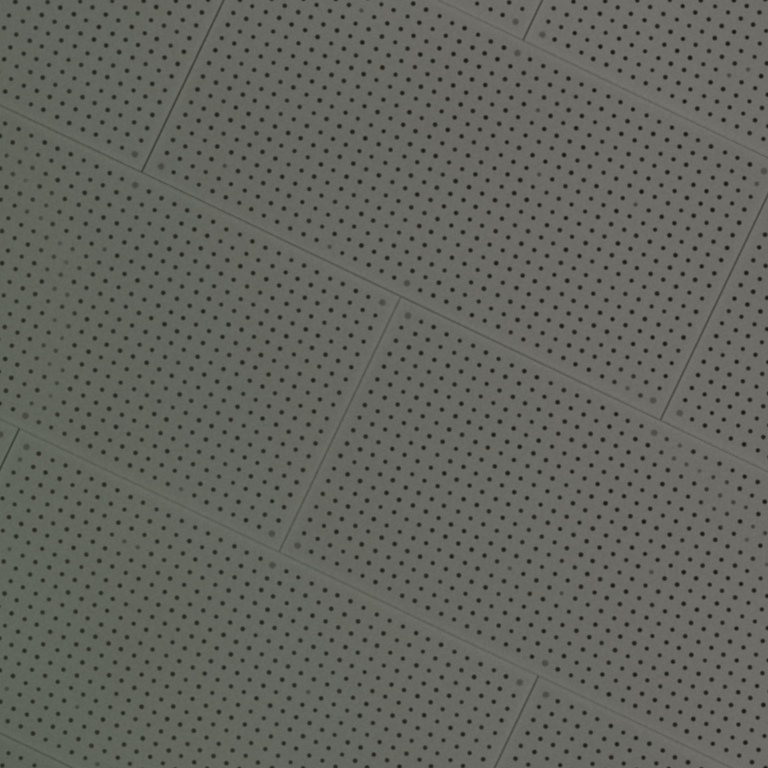
A Shadertoy shader for this texture:

```glsl
// Perforated ceiling panels laid in a tilted running bond, under dim uneven light.
// Panel coordinates give a 40 by 20 lattice; holes sit on its inner points and
// seams on its border. Hashes and noise vary seam strength, hole depth and grain.

float hash(vec2 p) {
    vec3 q = fract(vec3(p.xyx) * 0.1031);
    q += dot(q, q.yzx + 33.33);
    return fract((q.x + q.y) * q.z);
}

float noise(vec2 p) {
    vec2 i = floor(p), f = fract(p);
    f = f * f * (3.0 - 2.0 * f);
    return mix(mix(hash(i), hash(i + vec2(1, 0)), f.x),
               mix(hash(i + vec2(0, 1)), hash(i + vec2(1, 1)), f.x), f.y);
}

float segmentDistance(vec2 p, vec2 a, vec2 b) {
    vec2 ab = b - a;
    return length(p - a - ab * clamp(dot(p - a, ab) / dot(ab, ab), 0.0, 1.0));
}

// Clogged holes follow two bent streaks, one near each side
float clogging(vec2 p) {
    float left = min(segmentDistance(p, vec2(0.02, 0.80), vec2(0.085, 0.66)),
                     segmentDistance(p, vec2(0.085, 0.66), vec2(0.055, 0.47)));
    float right = min(segmentDistance(p, vec2(0.81, 0.50), vec2(0.90, 0.40)),
                      segmentDistance(p, vec2(0.90, 0.40), vec2(1.0, 0.27)));
    return 1.0 - smoothstep(0.010, 0.030, min(left, right));
}

void mainImage(out vec4 fragColor, in vec2 fragCoord) {
    vec2 uv = fragCoord / iResolution.xy;

    // Tilted axes: x along the panels, y across them, downward
    vec2 p = vec2(uv.x, 1.0 - uv.y);
    vec2 along = vec2(0.9026, 0.4305);
    vec2 q = vec2(dot(p, along), dot(p, vec2(-along.y, along.x)));
    q = (q - vec2(0.263, 0.1235)) / vec2(0.7487, 0.369);
    float row = floor(q.y);
    q.x -= 0.5 * (1.0 - mod(row, 2.0));
    vec2 panel = floor(q);
    vec2 size = vec2(40, 20);
    vec2 lattice = (q - panel) * size;
    float pixel = 1.0 / (iResolution.y * 0.0186);

    // Painted surface: greener at lower left, greyer toward the right
    float light = smoothstep(0.0, 1.0, uv.x * 0.85 + uv.y * 0.28);
    vec3 color = mix(vec3(0.372, 0.392, 0.355), vec3(0.432, 0.425, 0.405), light);
    color *= 1.0 - 0.07 * smoothstep(0.65, 1.25, length(uv - vec2(0.65, 0.4)));
    color += 0.010 * (noise(uv * 6.0) - 0.5) + 0.006 * (hash(panel) - 0.5);

    // Smooth joint strips and thin seams of uneven strength
    vec2 border = min(lattice, size - lattice);
    color += 0.008 * (1.0 - smoothstep(0.3, 0.8, min(border.x, border.y)));
    vec2 seam = 1.0 - smoothstep(vec2(0.02), vec2(0.08 + pixel * 0.7), border);
    float crossStrength = 0.05 + 0.10 * hash(vec2(round(q.x), row) + 17.0);
    float longStrength = 0.015 + 0.075 * noise(vec2(q.x * 2.5, round(q.y) * 7.0) + 40.0);
    color -= max(seam.x * crossStrength, seam.y * longStrength);
    vec2 lip = smoothstep(vec2(0.1), vec2(0.2), border)
             * (1.0 - smoothstep(vec2(0.2), vec2(0.4), border));
    color += 0.008 * max(lip.x, lip.y);

    // Holes on every inner lattice point, slightly off centre
    vec2 node = round(lattice);
    vec2 id = node + panel * size;
    float inside = step(1.0, min(node.x, size.x - node.x))
                 * step(1.0, min(node.y, size.y - node.y));
    vec2 jitter = 0.09 * (vec2(hash(id + 3.0), hash(id + 71.0)) - 0.5);
    float d = length(lattice - node - jitter);
    float radius = 0.155 + 0.025 * (hash(id + 9.0) - 0.5);
    float hole = 1.0 - smoothstep(radius - 0.11, radius + 0.09, d);

    // Filled fixing points at panel corners and middles of the long edges
    float edgeRow = step(min(node.y, size.y - node.y), 1.0);
    float fixing = edgeRow * max(step(min(node.x, size.x - node.x), 1.0),
                                 step(abs(node.x - 20.0), 0.5));
    float filled = 1.0 - smoothstep(0.10, 0.34, d);

    // Depth fades on clogged holes and in the hazier left part
    float depth = mix(0.80, 1.0, light) * (0.88 + 0.12 * hash(id + 23.0));
    depth *= 1.0 - 0.72 * clogging(p * vec2(1, -1) + vec2(0, 1)) * hash(id + 5.0);
    depth *= 1.0 - 0.5 * step(0.992, hash(id + 51.0));
    float cover = mix(hole * depth, filled * 0.38, fixing) * inside;
    color = mix(color, vec3(0.105, 0.105, 0.080), cover);

    // Fine grain
    color += 0.022 * (noise(uv * 380.0) - 0.5);
    fragColor = vec4(color, 1.0);
}
```
